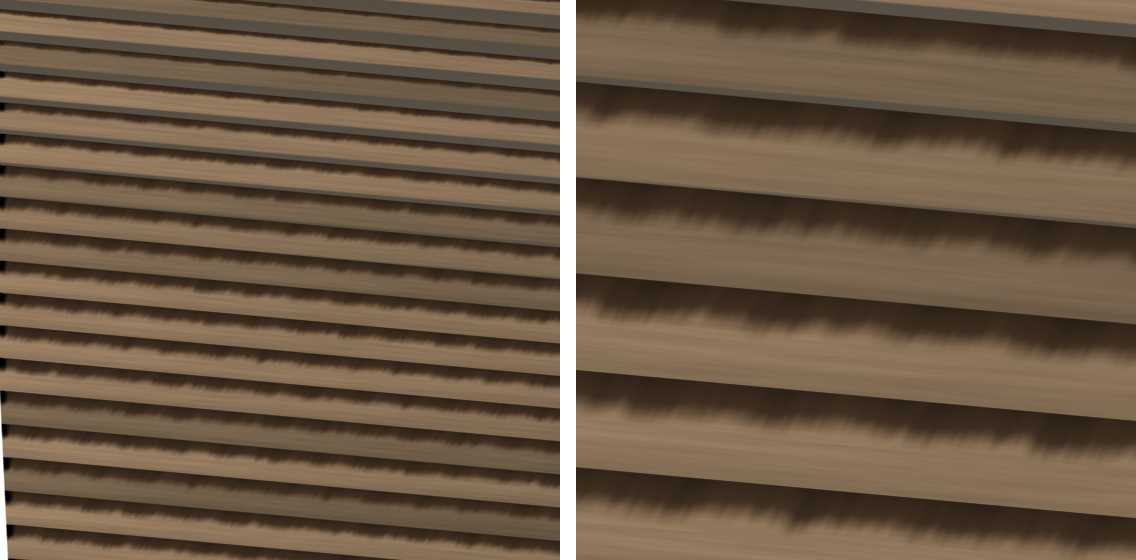
Left: the whole. Right: its middle third, enlarged.
This texture is drawn by a Shadertoy shader. Its source:

```glsl
// Tilted wooden louvre slats seen from the front, each shading the gap below it.
// A slightly compressed row coordinate gives the repeats; layered sines give
// the plank tones, the grain and the ragged edge of each shadow.

#define SLOPE 0.091          // drop of the slats across the canvas
#define ROW_DENSITY 18.2     // rows per canvas height at the top
#define ROW_STRETCH 0.858    // rows grow taller towards the bottom
#define FIRST_EDGE 0.017     // first slat edge below the top left corner
#define SHADOW_DEPTH 0.41    // shadow height as a share of a row
#define GRAIN 0.055          // strength of the wood grain
#define LIGHT_WOOD vec3(0.57, 0.47, 0.365)
#define DARK_WOOD vec3(0.435, 0.365, 0.285)
#define UNDERSIDE vec3(0.34, 0.31, 0.265)
#define SHADOW vec3(0.215, 0.16, 0.11)

// Sines warped by sines, turned at each octave; roughly -1 to 1.
float layeredSines(vec2 p) {
    float sum = 0.0, amplitude = 0.5;
    for (int i = 0; i < 5; i++) {
        sum += amplitude * sin(p.x + 1.7 * sin(p.y + float(i)));
        p = mat2(0.8, 0.6, -0.6, 0.8) * p * 1.75 + 2.3;
        amplitude *= 0.68;
    }
    return sum;
}

// Pairs of darker planks that recur every six or seven rows.
float plankDarkness(float row) {
    float angle = 6.28318 * (row + 0.2) / 6.5;
    return clamp(0.65 * (cos(angle) - cos(3.0 * angle)), 0.0, 1.0);
}

vec3 woodFace(vec2 p, float row, float f) {
    float offset = row * 7.31;
    float streaks = layeredSines(vec2(p.x * 5.0 + offset, f * 13.0 + offset));
    float fibres = layeredSines(vec2(p.x * 22.0 - offset, f * 38.0 + offset));
    float blotches = layeredSines(vec2(p.x * 4.0 + offset * 2.0, f * 2.0));
    float darkness = plankDarkness(row) + 0.12 * sin(row * 2.4) + 0.12 * blotches;
    vec3 wood = mix(LIGHT_WOOD, DARK_WOOD, clamp(darkness, 0.0, 1.0));
    wood *= 1.0 + GRAIN * (0.7 * streaks + 0.5 * fibres);
    return wood * (1.03 - 0.1 * smoothstep(0.6, 1.0, f));
}

void mainImage(out vec4 fragColor, in vec2 fragCoord) {
    vec2 p = fragCoord / iResolution.xy;
    float pixel = 1.0 / iResolution.y;

    // Row coordinate, counted downwards along the slope
    float drop = 1.0 - p.y - SLOPE * p.x - FIRST_EDGE;
    float rows = drop * (ROW_DENSITY - ROW_STRETCH * drop);
    float row = floor(rows);
    float f = rows - row;
    float soft = 1.3 * ROW_DENSITY * pixel;

    // Plank face, dimmer towards the right
    vec3 color = woodFace(p, row, f) * (1.04 - 0.12 * p.x);

    // Grey lower edge, visible on the upper rows only
    float lip = 0.3 - 0.05 * row + 0.07 * p.x;
    float lipMask = smoothstep(-soft, soft, f - 1.0 + lip) * smoothstep(0.0, 0.05, lip);
    color = mix(color, UNDERSIDE * (1.0 + 0.1 * (f - 0.85)), lipMask);

    // Shadow in the gap, with slanted hairs along its lower edge
    float depth = mix(0.14, SHADOW_DEPTH, smoothstep(-1.0, 8.0, rows));
    float hairs = layeredSines(vec2((p.x + 0.03 * f) * 75.0 + row * 5.7, row * 3.1 + f));
    float reach = f + depth * 0.13 * hairs;
    float shade = 1.0 - smoothstep(0.5 * depth, 1.2 * depth, reach);
    vec3 gap = SHADOW * (0.85 + 0.45 * f / depth + 0.1 * hairs);
    color = mix(color, gap, shade);
    color = mix(color, SHADOW, smoothstep(1.0 - soft, 1.0, f));

    // Black open ends of the gaps on the left
    float margin = 0.0143 * (1.0 - p.y / 0.3);
    float endWidth = 0.012 + 0.008 * (1.0 - p.y);
    float endMask = 1.0 - smoothstep(0.4, 1.0, (p.x - max(margin, 0.0)) / endWidth + 0.5 * f);
    color *= 1.0 - endMask * shade * smoothstep(0.5, 2.0, rows);

    // Bright sliver beyond the slats
    color = mix(color, vec3(1.0), smoothstep(-pixel, pixel, margin - p.x));
    fragColor = vec4(color, 1.0);
}
```
